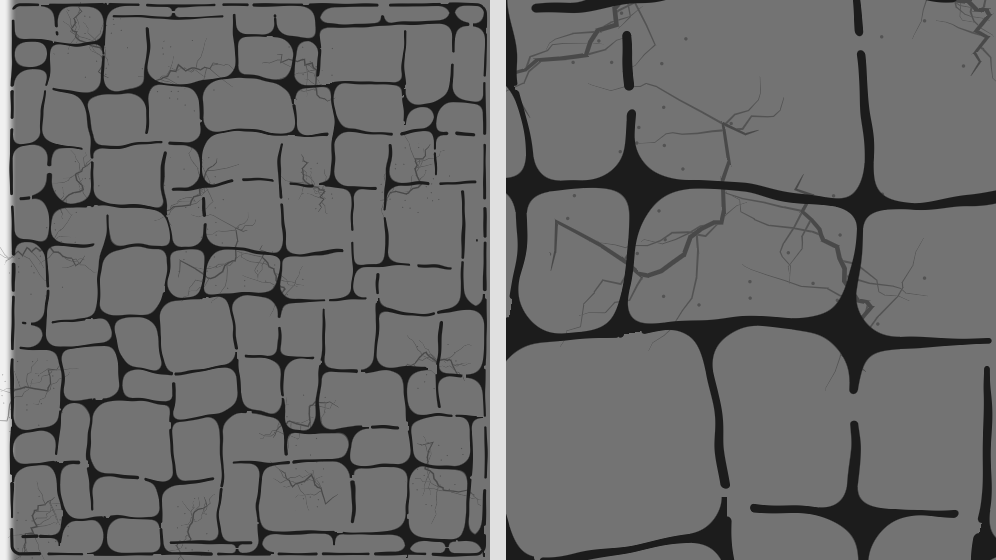
Left: the whole. Right: its middle third, enlarged.
Reproduce this texture procedurally as a Shadertoy shader.

```glsl
// Flat grey wall of irregular stones with broken ink joints, flared corners and fine cracks.
#define STONES vec2(8.0, 10.0)
#define MARGIN vec2(0.022, 0.011)
#define INK_HALF_WIDTH 0.0026
#define FLARE 0.030
#define WOBBLE 0.020
#define CRACK_GRID vec2(4.0, 5.0)
#define CRACK_SIZE 0.064
#define HAIRS 11
#define STONE_GREY 0.45
#define INK_GREY 0.11
#define PAPER_GREY 0.94

float hash(vec2 p) {
    vec3 q = fract(p.xyx * 0.1031);
    q += dot(q, q.yzx + 33.33);
    return fract((q.x + q.y) * q.z);
}

float corner(vec2 cell, vec2 offset) {
    float a = 6.2832 * hash(cell);
    return dot(vec2(cos(a), sin(a)), offset);
}

float gradientNoise(vec2 p) {
    vec2 i = floor(p), f = p - i, s = f * f * (3.0 - 2.0 * f), e = vec2(1, 0);
    return mix(mix(corner(i, f), corner(i + e, f - e), s.x),
               mix(corner(i + e.yx, f - e.yx), corner(i + 1.0, f - 1.0), s.x), s.y);
}

float cover(float d, float halfWidth, float px) { return clamp((halfWidth - d) / px + 0.5, 0.0, 1.0); }

// Position of the joint inside its grid cell
float joint(vec2 cell) { return mix(0.18, 0.82, hash(cell + 40.0)); }

// Flare of size k where a joint meets the crossing one
float flare(float d, float across, float inside, float k) {
    float h = max(k - abs(across - inside), 0.0) / k;
    bool near = inside > 0.0 && max(across, inside) < k;
    return near ? min(d, min(across, inside) - h * h * k * 0.25) : d;
}

// Interlocking joints: vertical in even cells, horizontal in odd cells
float joints(vec2 p, vec2 wall) {
    vec2 size = wall / STONES, home = floor(p / size);
    float d = 1.0;
    for (int n = 0; n < 25; n++) {
        vec2 c = home + vec2(n % 5, n / 5) - 2.0;
        vec2 along = mod(c.x + c.y, 2.0) < 0.5 ? vec2(0, 1) : vec2(1, 0), side = along.yx;
        float row = dot(c, side), pitch = dot(size, along), span = dot(wall, along);
        if (row < 0.0 || row >= dot(STONES, side)) continue;
        float lo = clamp((dot(c, along) - 1.0 + joint(c - along)) * pitch, 0.0, span);
        float hi = clamp((dot(c, along) + 1.0 + joint(c + along)) * pitch, 0.0, span);
        if (hi - lo < 0.01) continue;
        float across = abs(dot(p, side) - (row + joint(c)) * dot(size, side)), t = dot(p, along);
        float seedLo = hash(c + 71.0), seedHi = hash(c + 93.0), limit = 0.45 * (hi - lo);
        bool joinLo = seedLo < 0.66, joinHi = seedHi < 0.66;
        float start = lo + (joinLo ? 0.0 : 0.022 * seedLo), stop = hi - (joinHi ? 0.0 : 0.022 * seedHi);
        float gapAt = mix(lo, hi, mix(0.3, 0.7, hash(c + 117.0)));
        float gap = mix(-0.004, 0.013, sqrt(hash(c + 135.0)));
        float over = max(max(start - t, t - stop), gap - abs(t - gapAt));
        float stroke = length(vec2(across, max(over, 0.0)));
        if (joinLo) stroke = flare(stroke, across, t - lo, min(limit, FLARE * (0.5 + seedLo)));
        if (joinHi) stroke = flare(stroke, across, hi - t, min(limit, FLARE * (0.5 + seedHi)));
        d = min(d, stroke);
    }
    return d;
}

// Rounded outer frame, interrupted at irregular intervals
float frame(vec2 p, vec2 wall) {
    vec2 m = p - 0.5 * wall, q = abs(m) - 0.5 * wall + 0.015;
    float d = length(max(q, 0.0)) + min(max(q.x, q.y), 0.0) - 0.015;
    bool upright = q.x > q.y;
    float t = (upright ? p.y : p.x) / 0.1;
    vec2 id = vec2(floor(t), upright ? 3.0 + sign(m.x) : 13.0 + sign(m.y));
    float gapAt = mix(0.25, 0.75, hash(id + 7.0));
    float over = mix(0.004, 0.012, hash(id + 29.0)) - abs(fract(t) - gapAt) * 0.1;
    return length(vec2(d, max(over, 0.0)));
}

// Jagged path: height and slope
vec2 zigzag(float x, float seed) {
    float i = floor(x), a = hash(vec2(i, seed)), b = hash(vec2(i + 1.0, seed));
    return vec2(mix(a, b, x - i) - 0.5, b - a);
}
vec2 crackPath(float x, float seed) {
    return zigzag(x * 2.6, seed) * vec2(0.7, 1.82) + zigzag(x * 9.0, seed + 5.0) * vec2(0.18, 1.62);
}

// Crack patches: a jagged trunk, forked hairs and loose specks
float cracks(vec2 p, vec2 canvas, float px) {
    float ink = 0.0;
    vec2 g = p / 0.013, cell = floor(g), spot = 0.25 + 0.5 * vec2(hash(cell + 401.0), hash(cell + 433.0));
    float speck = cover(length(g - cell - spot) * 0.013, 0.001, px) * step(hash(cell + 457.0), 0.22);
    for (float n = 0.0; n < CRACK_GRID.x * CRACK_GRID.y; n++) {
        vec2 id = vec2(mod(n, CRACK_GRID.x), floor(n / CRACK_GRID.x));
        vec2 spread = 0.6 * vec2(hash(id + 211.0), hash(id + 233.0)) + 0.2;
        float a = 6.2832 * hash(id + 251.0), seed = 300.0 + 31.0 * n;
        float size = CRACK_SIZE * mix(0.8, 1.2, hash(id + 271.0));
        vec2 u = mat2(cos(a), sin(a), -sin(a), cos(a)) * (p - (id + spread) * canvas / CRACK_GRID) / size;
        if (dot(u, u) > 1.8 || hash(id + 289.0) > 0.9) continue;
        vec2 path = crackPath(u.x, seed);
        float d = abs(u.y - path.x) * size / length(vec2(1.0, path.y));
        float taper = sqrt(max(1.0 - u.x * u.x, 0.0));
        ink = max(ink, 0.36 * cover(d, 0.0014 * taper, px) * step(abs(u.x), 1.0));
        ink = max(ink, 0.28 * speck * step(dot(u, u), 0.9));
        for (int k = 0; k < HAIRS; k++) {
            vec2 s = vec2(seed, float(k) + 50.0);
            float x0 = mix(-0.9, 0.9, hash(s)), way = hash(s + 9.0) < 0.5 ? -1.0 : 1.0;
            float run = (u.x - x0) * way, reach = mix(0.3, 0.85, hash(s + 17.0));
            if (run < 0.0 || run > reach) continue;
            float lean = mix(-1.2, 1.2, hash(s + 23.0)), own = seed + s.y;
            vec2 twig = 0.6 * crackPath(u.x, own);
            float y = crackPath(x0, seed).x + lean * run + twig.x - 0.6 * crackPath(x0, own).x;
            d = abs(u.y - y) * size / length(vec2(1.0, lean * way + twig.y));
            ink = max(ink, 0.28 * cover(d, 0.0006 * (1.1 - run / reach), px));
        }
    }
    return ink;
}

void mainImage(out vec4 fragColor, in vec2 fragCoord) {
    float px = 1.0 / iResolution.y;
    vec2 p = fragCoord * px, canvas = vec2(iResolution.x * px, 1.0), wall = canvas - MARGIN - 0.009;
    // Hand-drawn wobble, calmer near the rim
    vec2 rim = min(p, canvas - p);
    vec2 bend = vec2(gradientNoise(p * 8.0), gradientNoise(p * 8.0 + 57.0)) + 0.2 * gradientNoise(p * 30.0);
    vec2 q = p - MARGIN + WOBBLE * mix(0.2, 1.0, smoothstep(0.0, 0.1, min(rim.x, rim.y))) * bend;
    // Paper strip, stone, cracks, then ink
    float grey = mix(PAPER_GREY, STONE_GREY, smoothstep(0.008, 0.030, p.x));
    grey *= 1.0 - cracks(p, canvas, px);
    float halfWidth = INK_HALF_WIDTH * (1.0 + 0.7 * gradientNoise(p * 18.0 + 33.0));
    float ink = cover(min(joints(q, wall), frame(q, wall)), halfWidth, px);
    fragColor = vec4(vec3(mix(grey, INK_GREY, ink)), 1.0);
}
```
